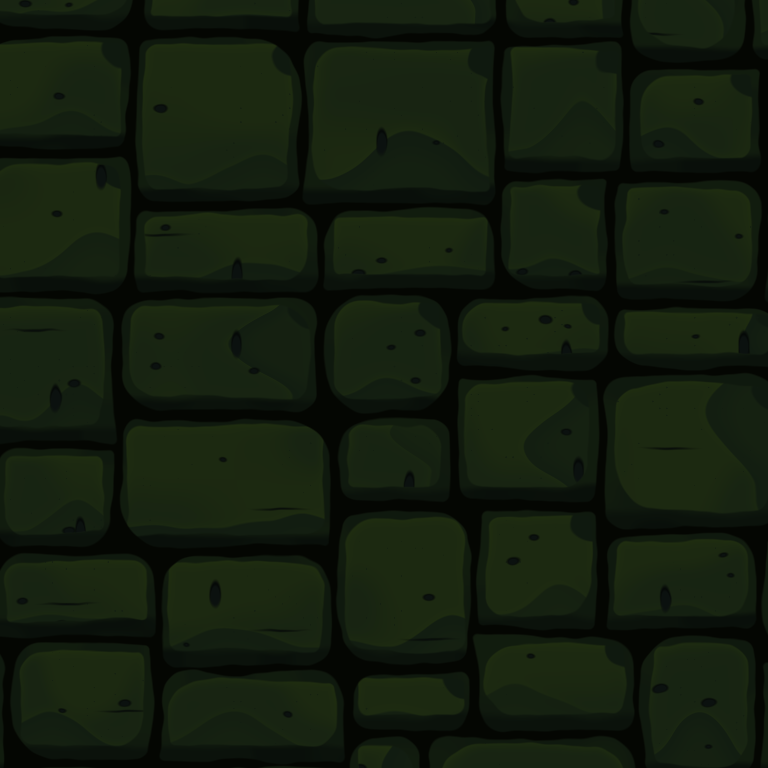
Reproduce this texture procedurally as a Shadertoy shader.

```glsl
// A dim, mossy wall of irregular hand-cut stones in a painted style.
// Jittered lattice lines give the boxes; each box becomes a bowed, rounded
// stone with a shaded rim, a lit face, a broken facet, chips and pits.

const vec2  CELL    = vec2(0.2, 0.156);  // mean stone size
const float JITTER  = 0.62;              // variation of stone size
const float GAP     = 0.0055;            // half width of the joints
const float SOFT    = 0.0016;            // edge softness
const float PITS    = 4.0;               // pits tried per stone
const vec3  JOINT   = vec3(0.015, 0.022, 0.006);
const vec3  UNDER   = vec3(0.035, 0.060, 0.038);
const vec3  RIM     = vec3(0.068, 0.108, 0.056);
const vec3  FACE    = vec3(0.092, 0.140, 0.070);
const vec3  LIT     = vec3(0.110, 0.160, 0.066);
const vec3  EDGE    = vec3(0.135, 0.195, 0.060);
const vec3  BROKEN  = vec3(0.066, 0.108, 0.066);
const vec3  PIT     = vec3(0.045, 0.068, 0.060);
const vec3  PITDARK = vec3(0.020, 0.034, 0.028);

float hash(vec2 p) {
    return fract(sin(dot(p, vec2(127.1, 311.7))) * 43758.5453);
}

float noise(vec2 p) {
    vec2 i = floor(p), f = fract(p);
    f = f * f * (3.0 - 2.0 * f);
    return mix(mix(hash(i), hash(i + vec2(1, 0)), f.x),
               mix(hash(i + vec2(0, 1)), hash(i + 1.0), f.x), f.y);
}

float slip(vec2 v) { return JITTER * (hash(v + 3.7) - 0.5); }

// Lattice points alternate between upright and level joints.
// Returns the centre and half size of one box.
vec4 stoneBox(vec2 id) {
    float a = slip(id), b = slip(id + vec2(1, 0));
    float c = slip(id + vec2(0, 1)), d = slip(id + 1.0);
    bool even = mod(id.x + id.y, 2.0) < 0.5;
    vec2 lo = id + (even ? vec2(a, b) : vec2(c, a));
    vec2 hi = id + 1.0 + (even ? vec2(d, c) : vec2(b, d));
    return vec4((lo + hi) * CELL, (hi - lo) * CELL) * 0.5;
}

// Rounded box with its own bow, corner radii and hand-cut wobble.
float stoneShape(vec2 q, vec2 h, vec2 seed) {
    vec2 w = q * 17.0 + seed * 5.3;
    q += 0.008 * (vec2(noise(w), noise(w + 31.0)) - 0.5);
    q += 0.003 * (vec2(noise(w * 3.0), noise(w * 3.0 + 57.0)) - 0.5);
    float bow = mix(-0.05, 0.09, hash(seed + 1.3));
    q *= 1.0 + bow * min(q.yx * q.yx / (h.yx * h.yx), 1.5);
    float k = hash(seed * 1.7 + sign(q) * 0.31);
    float r = min(mix(0.006, 0.055, k * k), 0.75 * min(h.x, h.y));
    vec2 e = abs(q) - h + r;
    return min(max(e.x, e.y), 0.0) + length(max(e, 0.0)) - r;
}

float ellipse(vec2 q, vec2 r) { return (length(q / r) - 1.0) * min(r.x, r.y); }

void mainImage(out vec4 fragColor, in vec2 fragCoord) {
    vec2 p = fragCoord / iResolution.y;
    float soft = max(SOFT, 1.0 / iResolution.y);

    // Nearest stone
    float body = 1e3;
    vec2 seed = vec2(0.0), q = vec2(0.0), h = vec2(1.0);
    for (int n = 0; n < 9; n++) {
        vec2 id = floor(p / CELL) + vec2(n % 3 - 1, n / 3 - 1);
        vec4 box = stoneBox(id);
        vec2 size = box.zw - GAP;
        float d = stoneShape(p - box.xy, size, id);
        if (d < body) { body = d; seed = id; q = p - box.xy; h = size; }
    }

    // Rim: dark underside, paler shoulders
    float low = q.y + h.y + 0.012 * (noise(p * 22.0) - 0.5);
    vec3 rim = mix(UNDER, RIM, smoothstep(0.012, 0.024, low));
    rim = mix(rim, BROKEN * 0.78, 0.5 * smoothstep(0.4, 0.6, noise(p * 14.0 + 9.0)));

    // Front face, brighter in patches and near its upper edges
    float inner = stoneShape(q - vec2(0.0, 0.005), h - vec2(0.010, 0.013), seed + 0.4);
    float inFace = smoothstep(soft, -soft, inner);
    vec2 u = q / h;
    float glow = noise(p * 9.0 + 4.0) + 0.25 * u.y;
    vec3 face = mix(FACE, LIT, smoothstep(0.42, 0.8, glow));
    float upper = smoothstep(-0.9, 0.9, u.y);
    face = mix(face, EDGE, 0.6 * upper * exp(min(inner, 0.0) / 0.005));

    // Broken facet rising to a peak from the base or from one side
    bool fromSide = hash(seed + 8.1) > 0.68;
    vec2 t = fromSide ? vec2(u.y, -u.x) : u;
    float reach = fromSide ? h.x : h.y;
    float peak = 1.4 * hash(seed + 5.9) - 0.5;
    float rise = mix(0.2, 0.85, hash(seed + 2.2));
    float ridge = -0.72 + rise * smoothstep(0.0, 1.0, 1.0 - abs(t.x - peak) / 0.95);
    ridge += 0.22 * (noise(p * 20.0 + 2.0) - 0.5);
    float facet = (t.y - ridge) * reach;
    float depth = mix(0.55, 1.0, hash(seed + 6.6));
    face = mix(face, EDGE, 0.35 * depth * exp(-max(facet, 0.0) / 0.006));
    vec3 shade = mix(BROKEN, FACE, 0.45 * smoothstep(0.0, 0.05, -facet));
    face = mix(face, shade, depth * smoothstep(soft, -soft, facet));

    // Chipped upper corner on some stones
    float chip = ellipse(q - h * vec2(1.0, 0.78), vec2(0.036, 0.024));
    chip += 0.008 * (noise(p * 40.0) - 0.5);
    face = mix(face, BROKEN * 0.9, step(0.6, hash(seed + 4.4)) * smoothstep(soft, -soft, chip));

    // Faint speckles
    vec2 grain = p * 110.0;
    float dotRadius = 0.22 * step(0.93, hash(floor(grain))) * noise(p * 12.0);
    float speck = smoothstep(dotRadius, dotRadius * 0.4, length(fract(grain) - 0.5));
    face = mix(face, BROKEN, 0.6 * speck * step(0.01, dotRadius));
    vec3 color = mix(rim, face, inFace);

    // Pits: flat ovals, a few tall holes and thin cracks
    for (float i = 0.0; i < PITS; i++) {
        vec2 key = seed + i * 7.13;
        vec2 at = h * 0.75 * (2.0 * vec2(hash(key + 0.2), hash(key + 0.7)) - 1.0);
        float kind = hash(key + 1.1);
        vec2 r = vec2(0.008, 0.005) * mix(0.5, 1.15, hash(key + 2.9));
        if (kind > 0.82) r = vec2(0.007, 0.017);
        if (kind < 0.15) r = vec2(0.021, 0.0013);
        vec2 v = q - at + 0.003 * (noise(p * 60.0) - 0.5);
        float hole = ellipse(v, r);
        float shown = step(0.42, hash(key + 3.6)) * inFace;
        vec3 holeColor = mix(PIT, PITDARK, smoothstep(-0.0025, 0.0, hole + 0.1 * v.y));
        color = mix(color, holeColor, shown * smoothstep(soft, -soft, hole));
    }

    color = mix(JOINT, color, smoothstep(soft, -soft, body));
    fragColor = vec4(color, 1.0);
}
```
